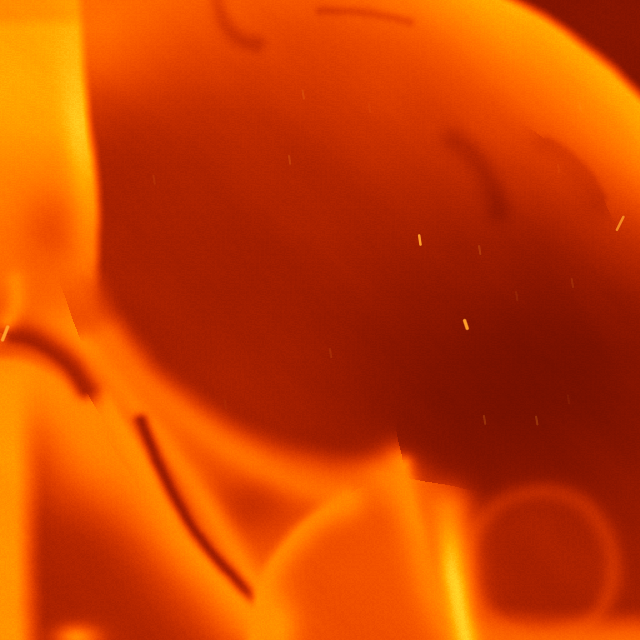
A WebGL 1 fragment shader for this texture:

```glsl
precision highp float;
// Glowing flames curling round a dark red hollow, with a few flying sparks.
uniform vec2 u_resolution;

float hash(vec2 p) {
  return fract(sin(dot(p, vec2(127.1, 311.7))) * 43758.5453);
}

float noise(vec2 p) {
  vec2 i = floor(p), f = fract(p);
  f = f * f * (3. - 2. * f);
  return mix(mix(hash(i), hash(i + vec2(1, 0)), f.x),
             mix(hash(i + vec2(0, 1)), hash(i + 1.), f.x), f.y);
}

float fbm(vec2 p) {
  float sum = 0., amp = .5;
  for (int i = 0; i < 4; i++) {
    sum += amp * noise(p);
    p = p * 2.03 + 7.1;
    amp *= .5;
  }
  return sum;
}

float blob(vec2 p, vec2 center, vec2 radius) {
  vec2 d = (p - center) / radius;
  return exp(-dot(d, d));
}

// Signed distance to a quadratic curve, positive on the clockwise side
float curve(vec2 p, vec4 ab, vec2 c) {
  float best = 10., side = 1.;
  vec2 from = ab.xy;
  for (int i = 1; i <= 10; i++) {
    float t = float(i) / 10.;
    vec2 to = mix(mix(ab.xy, ab.zw, t), mix(ab.zw, c, t), t);
    vec2 dir = to - from, v = p - from;
    float d = length(v - dir * clamp(dot(v, dir) / dot(dir, dir), 0., 1.));
    if (d < best) {
      best = d;
      side = dir.x * v.y < dir.y * v.x ? -1. : 1.;
    }
    from = to;
  }
  return best * side;
}

// Soft curved ribbon; widths are for the negative and positive sides
float strand(vec2 p, vec4 ab, vec2 c, vec2 widths) {
  float d = curve(p, ab, c);
  d /= d < 0. ? widths.x : widths.y;
  return exp(-d * d);
}

float spark(vec2 p, vec2 center, vec2 streak, float width) {
  vec2 v = p - center;
  float t = clamp(dot(v, streak) / dot(streak, streak), -1., 1.);
  return 1. - smoothstep(width * .3, width, length(v - streak * t));
}

vec3 fireColor(float heat) {
  float h = clamp(heat, 0., 7.);
  return vec3(.38 + .62 * smoothstep(-.3, 5., h), .05 + .8 * h * h / 49., .15 * smoothstep(6., 7., h));
}

// Dark hollow under a bright dome
float hollow(vec2 p) {
  float h = 2.1 - 1.2 * blob(p, vec2(.84, .6), vec2(.28, .2));
  h += .5 * blob(p, vec2(.5, .2), vec2(.25, .13));
  float depth = .682 - length(p - vec2(.5, .62));
  float right = smoothstep(.45, .8, p.x);
  float fade = 1. - smoothstep(mix(.08, .22, right), mix(.3, .55, right), p.y);
  h += mix(2.5, 4., right) * fade * exp(-pow(max(depth, 0.) / .16, 1.5));
  h = mix(h, 1.3, right * smoothstep(-.006, .022, -depth));
  h -= .8 * strand(p, vec4(.34, 0, .35, .06), vec2(.4, .07), vec2(.014));
  h -= .7 * strand(p, vec4(.5, .015, .58, .01), vec2(.64, .035), vec2(.008));
  h -= .6 * strand(p, vec4(.71, .22, .77, .26), vec2(.78, .33), vec2(.02));
  return h - .6 * strand(p, vec4(.86, .22, .91, .25), vec2(.94, .31), vec2(.008, .03));
}

// Diagonal flame body with the lobe at its lower left
float leftFlames(vec2 p, float h) {
  float body = curve(p, vec4(.15, .44, .26, .68), vec2(.58, .735));
  h = mix(h, 4., smoothstep(-.03, .035, body) * (1. - smoothstep(.65, .76, p.x)));
  h = mix(h, 3., blob(p, vec2(.39, .79), vec2(.07, .05)));
  h = mix(h, 4.8, strand(p, vec4(.17, .53, .28, .7), vec2(.54, .78), vec2(.025)));
  h = mix(h, 5.2, strand(p, vec4(.15, .55, .28, .72), vec2(.4, .91), vec2(.022)));
  float rim = curve(p, vec4(.13, .54, .2, .74), vec2(.4, .94));
  h = mix(h, 2.3, smoothstep(-.01, .02, rim) * smoothstep(.53, .58, p.y));
  float glow = rim / (rim < 0. ? .018 : .085);
  h = mix(h, 5.6, exp(-glow * glow));
  h = mix(h, 5.4, strand(p, vec4(-.02, .57, .09, .56), vec2(.16, .68), vec2(.018, .1)));
  h = mix(h, 5.7, smoothstep(.55, .6, p.y) * (1. - smoothstep(.02, .075, p.x)));
  h = mix(h, 2.2, strand(p, vec4(.02, .525, .1, .54), vec2(.135, .61), vec2(.025, .015)));
  h = mix(h, 2., strand(p, vec4(.22, .66, .265, .81), vec2(.4, .935), vec2(.011)));
  return mix(h, 5.4, blob(p, vec2(.12, 1), vec2(.035, .02)));
}

// Bright pillar at the upper left
float pillar(vec2 p, float h) {
  float edge = .125 + .03 * smoothstep(0., .35, p.y);
  float level = mix(6.1, 4.7, smoothstep(.12, .4, p.y));
  level += .9 * blob(p, vec2(edge - .02, .25), vec2(.025, .15));
  level -= .9 * blob(p, vec2(.075, .36), vec2(.045, .06));
  level -= .5 * (1. - smoothstep(.02, .05, p.y));
  float mask = 1. - smoothstep(edge - .012, edge + .01, p.x);
  h = mix(h, level, mask * (1. - smoothstep(.4, .5, p.y)));
  return mix(h, 5.2, strand(p, vec4(.02, .44, .03, .48), vec2(.01, .5), vec2(.016)));
}

// Central tongue, yellow jet and faint bubble at the lower right
float rightFlames(vec2 p, float h) {
  float ring = length(p - vec2(.846, .885)) - .115;
  h = mix(h, 2.2, 1. - smoothstep(-.05, .02, ring));
  h += .9 * exp(-ring * ring / .0003);
  h = mix(h, 4.6, smoothstep(.94, 1., p.y) * smoothstep(.68, .76, p.x));
  h = mix(h, 5.4, strand(p, vec4(.395, 1.01, .39, .86), vec2(.54, .775), vec2(.012, .028)));
  h = mix(h, 5.6, blob(p, vec2(.43, .98), vec2(.035, .07)));
  h = mix(h, 4.8, blob(p, vec2(.6, .75), vec2(.06, .035)));
  h = mix(h, 5.3, strand(p, vec4(.63, .73, .655, .85), vec2(.71, 1), vec2(.016, .035)));
  float jet = curve(p, vec4(.7, .8, .705, .9), vec2(.73, 1.01));
  h = mix(h, 4.9, exp(-jet * jet / .0016));
  return mix(h, 6.9, exp(-jet * jet / .0004) * smoothstep(.77, .92, p.y));
}

void main() {
  vec2 uv = gl_FragCoord.xy / u_resolution;
  vec2 p = vec2(uv.x, 1. - uv.y); // y runs downward from the top
  vec2 q = p + .014 * (vec2(fbm(p * 7.), fbm(p * 7. + 31.)) - .47);
  float heat = rightFlames(q, pillar(q, leftFlames(q, hollow(q))));
  heat += .5 * (fbm(vec2(q.x + q.y, q.y - q.x) * vec2(4, 9)) - .47);
  heat += .22 * (hash(floor(uv * 512.)) - .5);

  // Sparks: faint scattered ones, then the brightest
  float glow = 0.;
  for (int i = 0; i < 14; i++) {
    float id = float(i);
    vec2 at = vec2(.16, .12) + vec2(.78, .55) * vec2(hash(vec2(id, 1.3)), hash(vec2(id, 5.7)));
    glow += .3 * hash(vec2(id, 9.1)) * spark(p, at, vec2(.001, .006), .0025);
  }
  glow += spark(p, vec2(.656, .375), vec2(.001, .007), .003);
  glow += spark(p, vec2(.728, .507), vec2(.002, .006), .004);
  glow += .8 * spark(p, vec2(.969, .349), vec2(.005, -.01), .003);
  glow += spark(p, vec2(.008, .521), vec2(.004, -.01), .004);
  gl_FragColor = vec4(mix(fireColor(heat), vec3(1, .62, .16), min(glow, 1.)), 1);
}
```
